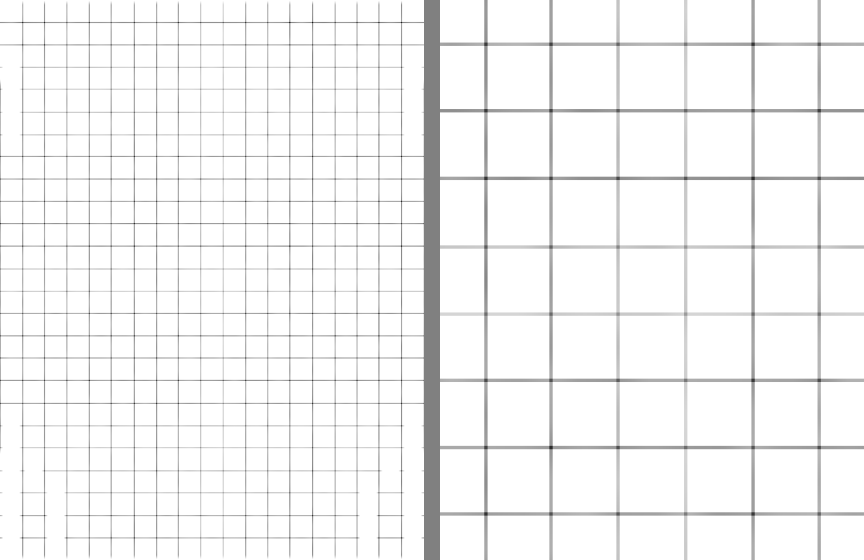
Left: the whole. Right: its middle third, enlarged.
A WebGL 2 fragment shader for this pattern:

```glsl
#version 300 es
precision highp float;
// Fine grey square grid on white paper, 19 by 25 cells, with uneven ink and worn gaps near the sides.
uniform vec2 u_resolution;
out vec4 outColor;

const vec2 CELLS = vec2(19.0, 25.0);
const vec3 PAPER = vec3(1.0);
const vec3 INK = vec3(0.03);
const float LINE_WIDTH = 0.05;   // in cells
const float LINE_JITTER = 0.04;  // in cells
const float DARK_INK = 0.42;
const float LIGHT_INK = 0.24;

float hash(vec2 p) {
    return fract(sin(dot(p, vec2(127.1, 311.7))) * 43758.5453);
}

// Smooth noise along a line, repeating after a whole number of steps
float wrapNoise(float t, float period, float seed) {
    float i = floor(t);
    float f = fract(t);
    float a = hash(vec2(mod(i, period), seed));
    float b = hash(vec2(mod(i + 1.0, period), seed));
    return mix(a, b, f * f * (3.0 - 2.0 * f));
}

// 1 when a whole-numbered index lies in [low, high]
float inRange(float index, float low, float high) {
    return step(low - 0.5, index) * step(index, high + 0.5);
}

// Exact coverage of a pixel by a straight stroke
float strokeCoverage(float dist, float width, float pixel) {
    return clamp(0.5 * (width + pixel) - abs(dist), 0.0, min(width, pixel)) / pixel;
}

// Distance to the nearest line, with a slight offset for each line
float lineDistance(float across, float id, float seed) {
    return across - floor(across + 0.5) - LINE_JITTER * (hash(vec2(id, seed)) - 0.5);
}

// Ink strength of one line, varied per line and along its length
float inkStrength(float along, float period, float id, float seed, float isLight) {
    float base = mix(DARK_INK, LIGHT_INK, isLight);
    float perLine = mix(0.8, 1.1, hash(vec2(id, seed + 3.7)));
    float wear = mix(0.8, 1.12, wrapNoise(along * 2.0, period * 2.0, seed + id * 1.3));
    return base * perLine * wear;
}

// Segments missing from the rows, mirrored left to right
float rowGap(float x, float row) {
    float column = floor(x);
    float side = min(column, CELLS.x - 1.0 - column);
    float outer = inRange(side, 0.0, 0.0) * max(inRange(row, 1.0, 6.0), inRange(row, 19.0, 22.0));
    float second = inRange(side, 1.0, 1.0) * inRange(row, 4.0, 4.0);
    float third = inRange(side, 2.0, 2.0) * inRange(row, 1.0, 3.0);
    float toJunction = 0.5 - abs(fract(x) - 0.5);
    return max(outer, max(second, third)) * smoothstep(0.03, 0.16, toJunction);
}

float horizontalInk(vec2 p, float pixel) {
    float row = mod(floor(p.y + 0.5), CELLS.y);
    float isLight = max(inRange(row, 3.0, 6.0), max(inRange(row, 12.0, 13.0), inRange(row, 19.0, 22.0)));
    float present = step(0.5, row) * (1.0 - rowGap(p.x, row));
    float strength = inkStrength(p.x, CELLS.x, row, 11.0, isLight);
    return present * strength * strokeCoverage(lineDistance(p.y, row, 5.0), LINE_WIDTH, pixel);
}

float verticalInk(vec2 p, float pixel) {
    float column = mod(floor(p.x + 0.5), CELLS.x);
    float isLight = inRange(column, 9.0, 10.0);
    // The border line survives only along the middle of its height
    float border = smoothstep(4.7, 5.1, p.y) * (1.0 - smoothstep(21.1, 21.5, p.y));
    float toSeam = min(p.y, CELLS.y - p.y);
    float present = mix(border, smoothstep(0.0, 0.25, toSeam), step(0.5, column));
    float strength = inkStrength(p.y, CELLS.y, column, 47.0, isLight);
    return present * strength * strokeCoverage(lineDistance(p.x, column, 29.0), LINE_WIDTH, pixel);
}

void main() {
    vec2 p = gl_FragCoord.xy / u_resolution * CELLS;
    vec2 pixel = CELLS / u_resolution;
    float across = horizontalInk(p, pixel.y);
    float down = verticalInk(p, pixel.x);
    // Strokes overlap, and ink pools where they cross
    float ink = across + down - across * down;
    ink = min(ink + 1.2 * across * down, 1.0);
    outColor = vec4(mix(PAPER, INK, ink), 1.0);
}
```
